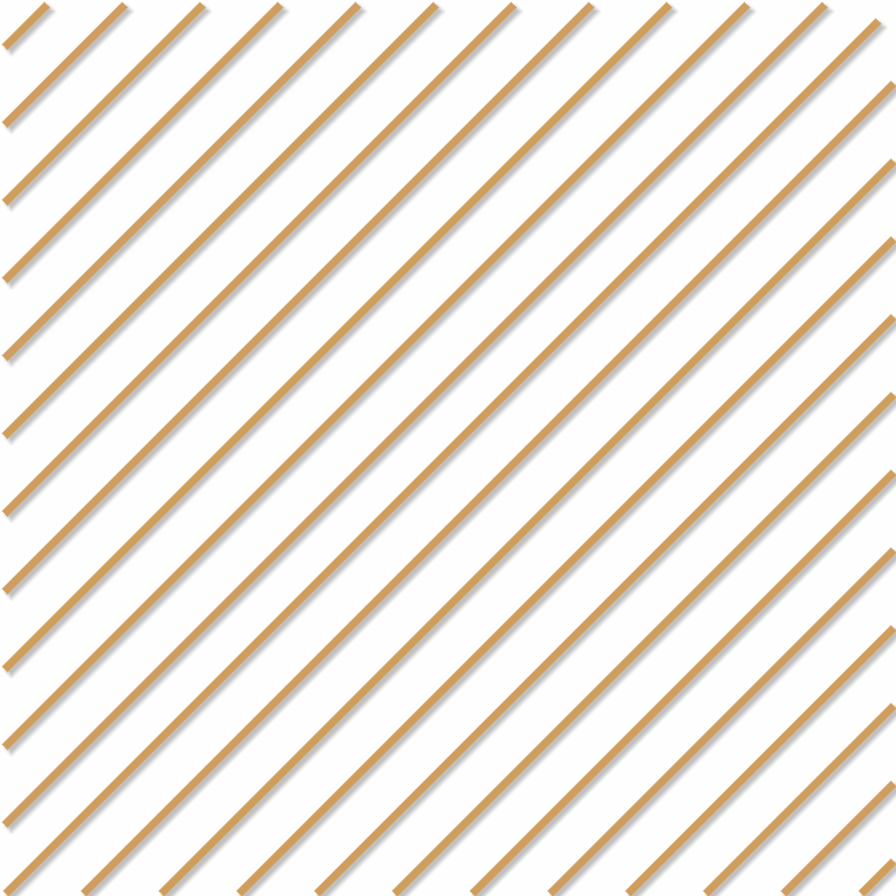
A Shadertoy shader for this pattern:

```glsl
// Ochre diagonal stripes with square ends and soft drop shadows on white.

float boxDistance(vec2 p, vec2 halfSize) {
    vec2 d = abs(p) - halfSize;
    return length(max(d, 0.0)) + min(max(d.x, d.y), 0.0);
}

void mainImage(out vec4 fragColor, in vec2 fragCoord) {
    vec2 uv = fragCoord / iResolution.xy;
    float pixel = 1.0 / min(iResolution.x, iResolution.y);

    // Diagonal coordinates: across runs to the lower right, along to the upper right
    float across = uv.x + 1.0 - uv.y;
    float along = uv.x - 1.0 + uv.y;

    // The two halves of the canvas start their stripes at separate offsets
    const float period = 0.0868;
    bool lowerHalf = across > 0.983;
    float first = lowerHalf ? 1.0039 : 0.0579;
    float index = floor((across - first) / period + 0.25);
    float centre = first + index * period;

    // Stripes stop just inside the top and left edges, and at the other two edges
    float reach = lowerHalf ? 1.995 - centre : centre - 0.0104;
    float trim = lowerHalf && index < 0.5 ? 0.034 : 0.0;
    vec2 p = vec2(across - centre, along + 0.5 * trim) * 0.70711;
    vec2 halfSize = vec2(0.0044, (reach - 0.5 * trim) * 0.70711);

    float stripe = boxDistance(p, halfSize);
    float shadow = boxDistance(p - vec2(0.0065, 0.0), halfSize);

    // Paper, then blurred shadow, then stripe
    vec3 color = vec3(0.996);
    color = mix(color, vec3(0.755, 0.75, 0.75), 1.0 - smoothstep(-0.004, 0.0043, shadow));

    vec3 ochre = mix(vec3(0.81, 0.62, 0.35), vec3(0.81, 0.615, 0.375), 0.5 + 0.5 * sin(index * 2.1));
    float soft = max(0.0011, 0.7 * pixel);
    color = mix(color, ochre, 1.0 - smoothstep(-soft, soft, stripe));

    fragColor = vec4(color, 1.0);
}
```
